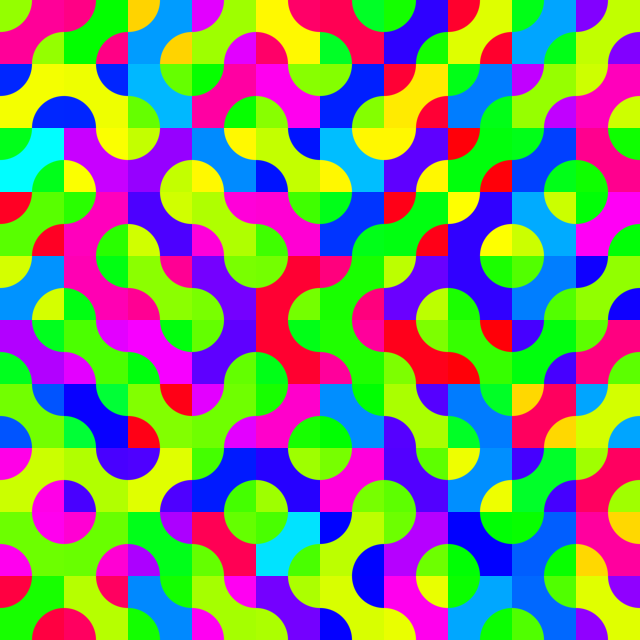
Write a Shadertoy shader that draws this pattern.

```glsl
// Three independent random values per cell
vec3 hash32(vec2 p) {
    vec3 q = fract(p.xyx * vec3(0.1031, 0.1030, 0.0973));
    q += dot(q, q.yxz + 33.33);
    return fract((q.xxy + q.yzz) * q.zyx);
}

// Fully saturated colour wheel, hue in 0..1
vec3 hueToRgb(float hue) {
    return clamp(abs(mod(hue * 6.0 + vec3(0.0, 4.0, 2.0), 6.0) - 3.0) - 1.0, 0.0, 1.0);
}

// Signed distance to the quarter discs on two opposite tile corners
float cornerDiscs(vec2 p) {
    return min(length(p), length(1.0 - p)) - 0.5;
}

void mainImage(out vec4 fragColor, in vec2 fragCoord) {
    // Ten tiles along the canvas height
    float pixel = 10.0 / iResolution.y;
    vec2 uv = fragCoord * pixel;
    vec2 cell = floor(uv);
    vec2 local = uv - cell;
    vec3 rnd = hash32(cell + 17.0);

    // Random tile orientation
    float flipped = step(0.5, rnd.x);
    local.x = mix(local.x, 1.0 - local.x, flipped);

    // Each tile draws one hue from yellow to green and one from cyan to red
    vec3 warm = hueToRgb(mix(0.125, 0.37, rnd.y));
    vec3 cool = hueToRgb(mix(0.5, 1.0, rnd.z));

    // Vertex parity keeps both colour families continuous across tiles
    float oddCorners = mod(cell.x + cell.y + flipped, 2.0);
    vec3 disc = mix(warm, cool, oddCorners);
    vec3 band = mix(cool, warm, oddCorners);

    float edge = smoothstep(-0.75 * pixel, 0.75 * pixel, cornerDiscs(local));
    fragColor = vec4(mix(disc, band, edge), 1.0);
}
```
